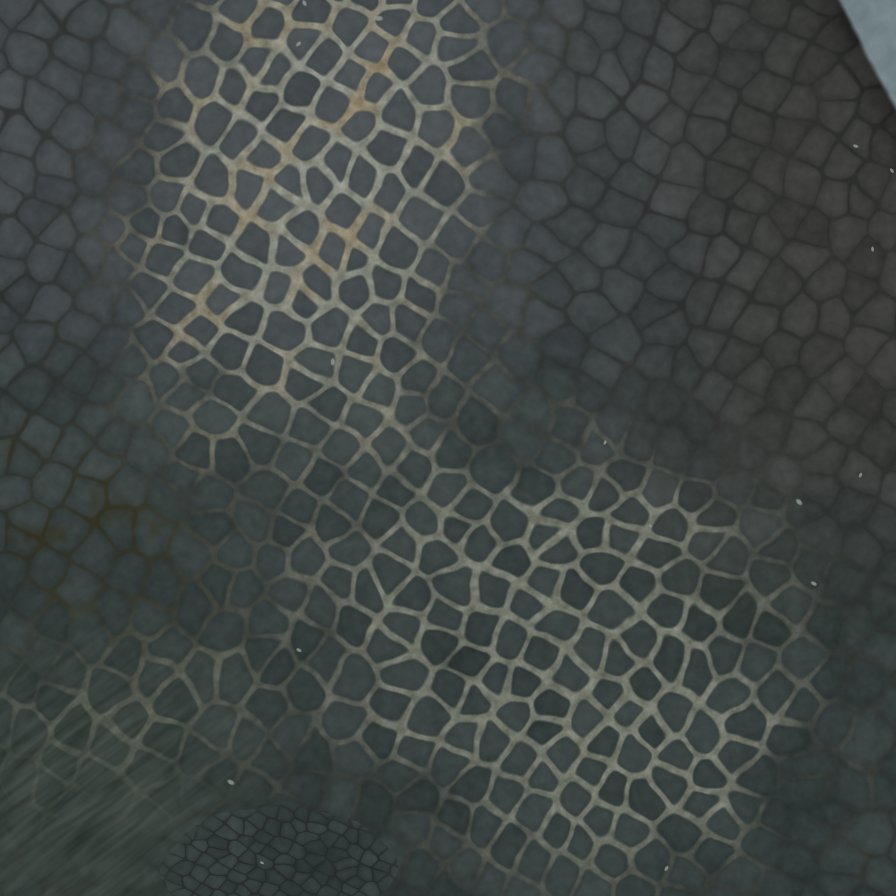
This texture is drawn by a WebGL 2 fragment shader. Its source:

```glsl
#version 300 es
precision highp float;
// Worn cobblestone paving with patches of pale sand in the joints and a kerb in one corner.
uniform vec2 u_resolution;
out vec4 fragColor;

vec2 hash2(vec2 p) {
    vec3 q = fract(p.xyx * vec3(0.1031, 0.1030, 0.0973));
    q += dot(q, q.yzx + 33.33);
    return fract((q.xx + q.yz) * q.zy);
}

mat2 rotation(float a) {
    return mat2(cos(a), sin(a), -sin(a), cos(a));
}

float cornerSlope(vec2 cell, vec2 offset) {
    float a = 6.2832 * hash2(cell).x;
    return dot(vec2(cos(a), sin(a)), offset);
}

// Gradient noise, roughly -1 to 1
float noise(vec2 p) {
    vec2 i = floor(p), f = fract(p);
    vec2 u = f * f * f * (f * (f * 6.0 - 15.0) + 10.0);
    vec2 e = vec2(1.0, 0.0);
    float low = mix(cornerSlope(i, f), cornerSlope(i + e, f - e), u.x);
    float high = mix(cornerSlope(i + e.yx, f - e.yx), cornerSlope(i + 1.0, f - 1.0), u.x);
    return 1.4 * mix(low, high, u.y);
}

float fbm(vec2 p) {
    float sum = 0.0, amp = 0.55;
    for (int i = 0; i < 4; i++) {
        sum += amp * noise(p);
        p = rotation(0.6) * p * 2.03 + 17.0;
        amp *= 0.5;
    }
    return sum;
}

vec2 stoneCentre(vec2 cell, float jitter) {
    return cell + 0.5 + jitter * (hash2(cell + 71.0) - 0.5);
}

// x: rounded distance to the joint, yz: cell of the stone
vec3 cobbles(vec2 p, float jitter) {
    vec2 base = floor(p), cell = base, own = vec2(0.0);
    float nearest = 9.0;
    for (int k = 0; k < 9; k++) {
        vec2 c = base + vec2(k % 3 - 1, k / 3 - 1);
        vec2 d = stoneCentre(c, jitter) - p;
        if (dot(d, d) < nearest) { nearest = dot(d, d); own = d; cell = c; }
    }
    float sum = 0.0;
    for (int k = 0; k < 25; k++) {
        if (k == 12) continue;
        vec2 d = stoneCentre(cell + vec2(k % 5 - 2, k / 5 - 2), jitter) - p;
        sum += exp(-20.0 * dot(0.5 * (own + d), normalize(d - own)));
    }
    return vec3(-log(sum) / 20.0, cell);
}

// Soft elliptical patch
float patchMask(vec2 p, vec2 centre, vec2 radii, float angle) {
    vec2 q = rotation(-angle) * (p - centre) / radii;
    return exp(-dot(q, q));
}

// Small bright litter, denser toward the right
float litter(vec2 p) {
    float mask = 0.0;
    for (int i = 0; i < 16; i++) {
        vec2 h = hash2(vec2(float(i), 5.0)), g = hash2(vec2(float(i), 9.0));
        vec2 q = rotation(6.28 * g.x) * (p - vec2(sqrt(h.x), h.y));
        float size = mix(0.002, 0.005, g.y);
        mask = max(mask, 1.0 - smoothstep(0.5 * size, 1.3 * size, length(q * vec2(1.0, 1.7))));
    }
    return mask;
}

void main() {
    vec2 p = gl_FragCoord.xy / u_resolution;
    float broad = fbm(p * 4.0), mottled = fbm(p * 13.0 + 4.0), grain = fbm(p * 75.0);

    // Regions of wear
    float upper = patchMask(p, vec2(0.35, 0.82), vec2(0.17, 0.29), -0.3);
    float lower = patchMask(p, vec2(0.63, 0.27), vec2(0.27, 0.22), -0.5);
    float corner = patchMask(p, vec2(0.12, 0.20), vec2(0.17, 0.12), 0.4);
    float mossy = patchMask(p, vec2(0.10, 0.40), vec2(0.13, 0.09), -0.6);
    float tiny = patchMask(p, vec2(0.31, 0.03), vec2(0.15, 0.08), 0.0);
    tiny = smoothstep(0.35, 0.6, tiny + 0.1 * mottled);
    float brown = smoothstep(0.55, 0.95, p.x + 0.1 * broad) * smoothstep(0.2, 0.6, p.y);
    float sand = 1.1 * upper + 0.85 * lower + 0.45 * corner + 0.12;
    sand = clamp(sand * (1.0 + 0.6 * mottled + 0.4 * broad), 0.0, 1.0);

    // Curved courses of stones, with finer setting at the bottom
    vec2 bend = vec2(noise(p * 3.5), noise(p * 3.5 + 31.0));
    vec2 ripple = vec2(noise(p * 36.0), noise(p * 36.0 + 13.0));
    vec2 ground = rotation(0.55) * (p + 0.022 * bend + 0.0035 * ripple);
    vec3 large = cobbles(ground * 25.0, 0.55);
    vec3 small = cobbles(ground * vec2(58.0, 66.0), 0.6);
    vec3 stone = mix(large, small, step(0.5, tiny));
    vec2 tone = hash2(stone.yz + 3.0);

    // Stone faces
    vec3 color = mix(vec3(0.205, 0.242, 0.235), vec3(0.265, 0.285, 0.293), smoothstep(0.25, 0.85, p.y));
    color = mix(color, vec3(0.235, 0.235, 0.222), 0.85 * brown);
    color += 0.035 * upper + 0.015 * lower + 0.04 * (tone.x - 0.5);
    color += 0.03 * broad + 0.025 * mottled + 0.035 * grain;
    color *= 0.92 + 0.09 * smoothstep(0.02, 0.3, stone.x);

    // Joints: dark cracks, filled with sand where worn
    float width = mix(0.025, 0.10, sand) + 0.03 * mottled;
    float joint = 1.0 - smoothstep(width - 0.04, width + 0.05, stone.x);
    float visible = mix(0.55 + 0.6 * mottled, 0.9, smoothstep(0.1, 0.6, sand));
    visible = clamp(max(visible, 0.75 * tiny), 0.15, 1.0);
    vec3 sandColor = mix(vec3(0.47, 0.48, 0.43), vec3(0.51, 0.45, 0.34), smoothstep(-0.1, 0.5, mottled) * upper);
    sandColor += 0.16 * grain + 0.09 * upper;
    vec3 fill = mix(vec3(0.145, 0.155, 0.15), sandColor, smoothstep(0.06, 0.75, sand) * (1.0 - tiny));
    fill = mix(fill, vec3(0.19, 0.18, 0.10), mossy);
    color = mix(color, fill, joint * visible);
    color = mix(color, vec3(0.20, 0.185, 0.10), 0.7 * mossy * smoothstep(0.1, 0.5, mottled));

    // Streaked growth at the lower left
    vec2 along = rotation(-0.65) * p;
    float streak = noise(along * vec2(14.0, 110.0)) + 0.5 * noise(along * vec2(30.0, 220.0));
    float growth = patchMask(p, vec2(0.10, 0.10), vec2(0.17, 0.16), 0.6) * (1.0 - tiny);
    color = mix(color, vec3(0.23, 0.26, 0.235) + 0.08 * streak, 0.75 * growth);

    // Litter, then the kerb with its dark gutter
    color = mix(color, vec3(0.58, 0.60, 0.57), 0.8 * litter(p));
    float kerb = dot(p - vec2(0.935, 1.0), normalize(vec2(0.13, 0.07))) + 0.004 * mottled;
    color *= 1.0 - 0.3 * smoothstep(-0.04, 0.0, kerb);
    vec3 kerbColor = vec3(0.44, 0.50, 0.52) + 0.05 * mottled + 0.04 * grain;
    color = mix(color, kerbColor, smoothstep(-0.003, 0.004, kerb));
    fragColor = vec4(clamp(color, 0.0, 1.0), 1.0);
}
```
